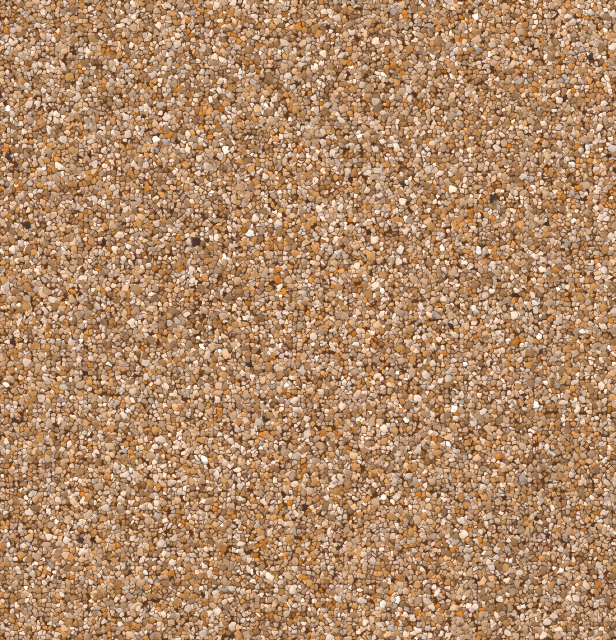
Give the GLSL for this texture, as a WebGL 1 fragment shader.

```glsl
precision highp float;
uniform vec2 u_resolution;

#define FINE_SCALE 138.0
#define COARSE_SCALE 84.0
#define COARSE_FILL 0.36
#define FINE_RADIUS 0.72
#define COARSE_RADIUS 0.42
#define GAP_WIDTH 0.25
#define RELIEF 0.22
#define TONE_JITTER 0.20
#define ROUGHNESS 0.42
#define SURFACE_GRAIN 0.16
#define PATCHINESS 0.07
#define GAP_COLOR vec3(0.36, 0.22, 0.12)

vec3 hash3(vec2 p) {
  vec3 q = fract(p.xyx * vec3(0.1031, 0.1030, 0.0973));
  q += dot(q, q.yxz + 33.33);
  return fract((q.xxy + q.yzz) * q.zyx);
}

vec3 noise3(vec2 p) {
  vec2 cell = floor(p);
  vec2 f = fract(p);
  f = f * f * (3.0 - 2.0 * f);
  vec3 low = mix(hash3(cell), hash3(cell + vec2(1.0, 0.0)), f.x);
  vec3 high = mix(hash3(cell + vec2(0.0, 1.0)), hash3(cell + 1.0), f.x);
  return mix(low, high, f.y);
}

// Mineral colours, picked by their share of the grains
vec3 mineral(float pick) {
  vec3 color = vec3(0.77, 0.62, 0.49);                           // tan
  color = mix(color, vec3(0.65, 0.48, 0.33), step(0.26, pick));  // brown
  color = mix(color, vec3(0.91, 0.80, 0.71), step(0.39, pick));  // pale quartz
  color = mix(color, vec3(0.86, 0.69, 0.53), step(0.61, pick));  // warm sand
  color = mix(color, vec3(0.79, 0.56, 0.33), step(0.78, pick));  // ochre
  color = mix(color, vec3(0.80, 0.49, 0.18), step(0.93, pick));  // amber
  color = mix(color, vec3(0.76, 0.68, 0.63), step(0.95, pick));  // grey
  color = mix(color, vec3(0.97, 0.93, 0.88), step(0.985, pick)); // white
  return mix(color, vec3(0.29, 0.21, 0.18), step(0.996, pick));  // dark
}

// Irregular pebbles: rgb is the lit colour, a the coverage
vec4 grains(vec2 p, float seed, float fill, float radius, out float nearest) {
  // Rough outlines, and gaps that open and close along them
  vec3 rough = noise3(p * 2.3 + seed);
  float gap = GAP_WIDTH * mix(0.2, 1.8, noise3(p * 0.9 + seed + 71.0).x);
  p += ROUGHNESS * (rough.xy - 0.5);
  vec2 base = floor(p);
  vec2 grainId = base;
  vec2 toCenter = vec2(0.0);
  float second = 9.0;
  nearest = 9.0;
  for (int j = -1; j <= 1; j++) {
    for (int i = -1; i <= 1; i++) {
      vec2 cell = base + vec2(float(i), float(j));
      vec3 place = hash3(cell + seed);
      vec3 form = hash3(cell + seed + 57.0);
      if (form.x > fill) continue;
      vec2 offset = p - cell - 0.08 - 0.84 * place.xy;
      float angle = 6.2832 * place.z;
      float c = cos(angle);
      float s = sin(angle);
      float stretch = mix(1.0, 1.3, form.z);
      vec2 q = abs(vec2(c * offset.x + s * offset.y, c * offset.y - s * offset.x));
      q *= vec2(1.0 / stretch, stretch);
      float shape = mix(length(q), max(max(q.x, q.y), 0.76 * (q.x + q.y)), 0.75);
      float d = shape / mix(0.66, 1.28, form.y);
      if (d < nearest) {
        second = nearest;
        nearest = d;
        grainId = cell;
        toCenter = offset;
      } else {
        second = min(second, d);
      }
    }
  }
  vec3 tint = hash3(grainId + seed + 131.0);
  float light = 1.0 + TONE_JITTER * (tint.y - 0.5);
  light += RELIEF * dot(toCenter, vec2(-0.5, 0.85));
  light += SURFACE_GRAIN * (rough.z - 0.5);
  float cover = smoothstep(-0.05, gap, second - nearest);
  cover *= 1.0 - smoothstep(radius * 0.8, radius * 1.12, nearest);
  return vec4(mineral(tint.x) * light, cover);
}

vec3 sand(vec2 uv) {
  // Gentle broad drifts change the tone
  float drift = 0.65 * noise3(uv * 3.5 + 4.0).x + 0.35 * noise3(uv * 11.0 + 19.0).x;
  float nearest;
  vec4 fine = grains(uv * FINE_SCALE, 11.0, 1.0, FINE_RADIUS, nearest);
  vec3 color = mix(GAP_COLOR, fine.rgb, fine.a);

  // Larger grains lie on top with a soft shadow below them
  float fill = COARSE_FILL * mix(0.75, 1.25, noise3(uv * 5.0 + 37.0).x);
  vec4 coarse = grains(uv * COARSE_SCALE, 211.0, fill, COARSE_RADIUS, nearest);
  float rim = 1.0 - smoothstep(COARSE_RADIUS, COARSE_RADIUS * 1.4, nearest);
  color *= 1.0 - 0.25 * rim;
  color = mix(color, coarse.rgb, coarse.a);
  return color * (1.0 + PATCHINESS * (drift - 0.4));
}

void main() {
  // Four samples per pixel smooth the grain edges
  vec3 total = vec3(0.0);
  for (int j = 0; j < 2; j++) {
    for (int i = 0; i < 2; i++) {
      vec2 jitter = 0.5 * vec2(float(i), float(j)) - 0.25;
      total += sand((gl_FragCoord.xy + jitter) / u_resolution.y);
    }
  }
  gl_FragColor = vec4(total * 0.25, 1.0);
}
```
